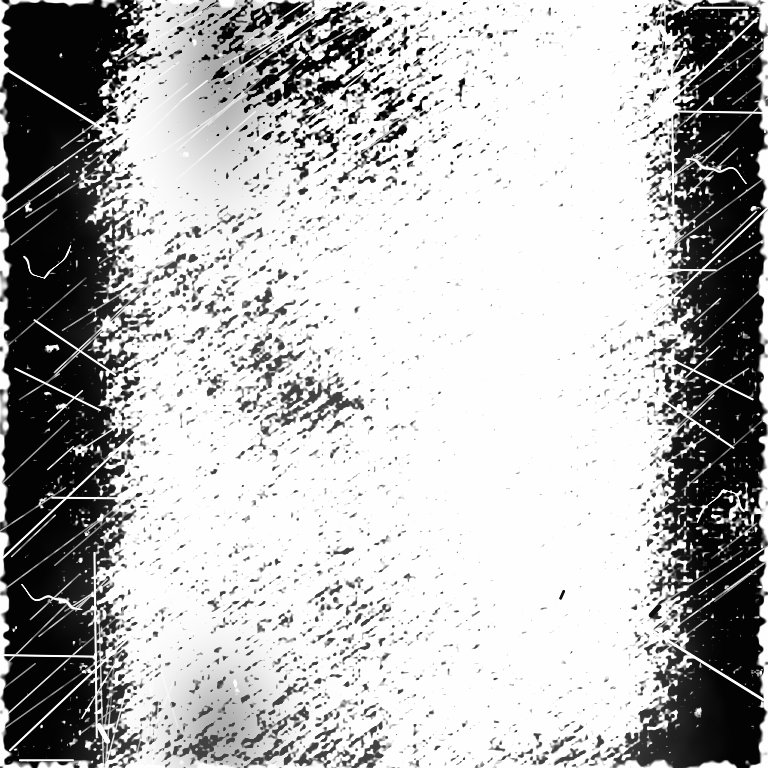
A WebGL 1 fragment shader for this texture:

```glsl
precision highp float;
uniform vec2 u_resolution;

#define SIDE_START 0.06
#define SIDE_END 0.225
#define GRAIN_CONTRAST 2.0
#define GRAIN_SOFTNESS 0.17
#define FINE_FREQ 250.0
#define STREAK_ANGLE 0.6
#define HAIR_WIDTH 0.0007
#define SIDE_SCRATCHES 38.0
#define TOP_SCRATCHES 34.0
#define STEEP_SCRATCHES 13.0

float hash(vec2 p) {
  vec3 h = fract(vec3(p.xyx) * 0.1031);
  h += dot(h, h.yzx + 33.33);
  return fract((h.x + h.y) * h.z);
}

float noise(vec2 p) {
  vec2 i = floor(p), f = fract(p);
  f = f * f * (3.0 - 2.0 * f);
  vec2 e = vec2(1.0, 0.0);
  return mix(mix(hash(i), hash(i + e), f.x),
             mix(hash(i + e.yx), hash(i + e.xx), f.x), f.y);
}

float fbm(vec2 p) {
  float sum = 0.0, amp = 0.5;
  for (int i = 0; i < 4; i++) {
    sum += amp * noise(p);
    p = p * 2.1 + 17.3;
    amp *= 0.5;
  }
  return sum / 0.9375;
}

float blob(vec2 p, vec2 center, vec2 radius) {
  vec2 d = (p - center) / radius;
  return exp(-dot(d, d));
}

float scratch(vec2 p, vec2 a, vec2 b, float width) {
  vec2 pa = p - a, ba = b - a;
  float t = clamp(dot(pa, ba) / dot(ba, ba), 0.0, 1.0);
  float aa = 0.8 / u_resolution.y;
  return 1.0 - smoothstep(width - aa * 0.4, width + aa, length(pa - ba * t));
}

// Random scratches inside a box, around a common angle
float scatter(vec2 p, vec2 corner, vec2 size, float angle, float spread, float count, float seed) {
  float cover = 0.0;
  for (int i = 0; i < 40; i++) {
    float k = float(i);
    if (k >= count) break;
    vec2 c = corner + size * vec2(hash(vec2(k, seed)), hash(vec2(k, seed + 7.0)));
    float turn = angle + spread * (hash(vec2(k, seed + 13.0)) - 0.5);
    float len = mix(0.02, 0.1, hash(vec2(k, seed + 21.0)));
    vec2 arm = len * vec2(cos(turn), sin(turn));
    float strength = mix(0.5, 1.0, hash(vec2(k, seed + 31.0)));
    cover = max(cover, strength * scratch(p, c - arm, c + arm, HAIR_WIDTH));
  }
  return cover;
}

// Long marks on one side; the other side is its half turn
float longMarks(vec2 q) {
  float w = HAIR_WIDTH * 1.5;
  float m = scratch(q, vec2(0.0, 0.915), vec2(0.15, 0.822), w * 1.4);
  m = max(m, scratch(q, vec2(0.045, 0.583), vec2(0.15, 0.512), w));
  m = max(m, scratch(q, vec2(0.02, 0.52), vec2(0.13, 0.466), w));
  m = max(m, scratch(q, vec2(0.0, 0.147), vec2(0.125, 0.145), w));
  m = max(m, scratch(q, vec2(0.013, 0.023), vec2(0.2, 0.2), w));
  m = max(m, scratch(q, vec2(0.123, 0.28), vec2(0.126, 0.04), w));
  m = max(m, scratch(q, vec2(0.068, 0.352), vec2(0.17, 0.351), w));
  m = max(m, scratch(q, vec2(0.026, 0.01), vec2(0.095, 0.01), w));
  m = max(m, scratch(q, vec2(0.0, 0.27), vec2(0.18, 0.44), w));
  m = max(m, scratch(q, vec2(0.129, 0.055), vec2(0.14, 0.035), w * 3.0));
  vec2 bent = q + 0.03 * (vec2(noise(q * 45.0), noise(q * 45.0 + 9.0)) - 0.5);
  m = max(m, scratch(bent, vec2(0.02, 0.67), vec2(0.065, 0.64), w));
  m = max(m, scratch(bent, vec2(0.065, 0.64), vec2(0.088, 0.685), w));
  return max(m, scratch(bent, vec2(0.02, 0.25), vec2(0.1, 0.2), w));
}

void main() {
  vec2 p = gl_FragCoord.xy / u_resolution;
  vec2 q = p.x < 0.5 ? p : 1.0 - p;
  float cloud = fbm(p * 9.0) - 0.5;

  // Grain: diagonal streaks, woven fibres and fine specks
  float c = cos(STREAK_ANGLE), s = sin(STREAK_ANGLE);
  vec2 along = vec2(c * p.x + s * p.y, c * p.y - s * p.x);
  float streak = noise(along * vec2(60.0, FINE_FREQ));
  float weave = 0.5 * (noise(p * vec2(28.0, FINE_FREQ)) + noise(p * vec2(FINE_FREQ, 24.0) + 40.0));
  float fine = noise(p * FINE_FREQ + 80.0);
  float side = 1.0 - smoothstep(SIDE_START, SIDE_END, q.x + 0.12 * cloud);
  float grain = 0.38 * fine + 0.62 * mix(streak, weave, 0.3 + 0.4 * side);
  grain = (grain - 0.5) * GRAIN_CONTRAST + 0.5;

  // Ink density: dark sides, top and bottom wear, faint central patches
  float density = mix(-0.03, -0.24, smoothstep(0.38, 0.62, p.x + 0.15 * (p.y - 0.5)));
  density += 1.18 * side;
  density += 0.5 * blob(q, vec2(0.05, 1.0), vec2(0.18, 0.12));
  density += 0.62 * blob(p, vec2(0.44, 0.97), vec2(0.2, 0.13));
  density += 0.36 * blob(p, vec2(0.5, 0.81), vec2(0.16, 0.1));
  density += 0.55 * blob(p, vec2(0.36, 0.0), vec2(0.18, 0.09));
  density += 0.5 * blob(p, vec2(0.75, 0.0), vec2(0.16, 0.05));
  density += 0.38 * blob(p, vec2(0.41, 0.48), vec2(0.09, 0.08));
  density += 0.33 * blob(p, vec2(0.31, 0.56), vec2(0.11, 0.08));
  density += 0.25 * blob(p, vec2(0.23, 0.67), vec2(0.08, 0.07));
  density += 0.25 * blob(p, vec2(0.46, 0.19), vec2(0.16, 0.08));
  density += 0.22 * blob(p, vec2(0.78, 0.52), vec2(0.06, 0.06));
  density -= 0.4 * blob(p, vec2(0.23, 0.86), vec2(0.06, 0.12));
  density += 0.7 * cloud * (0.4 + side);
  float ink = smoothstep(-GRAIN_SOFTNESS, GRAIN_SOFTNESS, density - grain);
  ink *= mix(0.75, 1.0, max(side, smoothstep(0.7, 0.85, p.y)));

  // Smooth grey haze
  float haze = 0.34 * blob(p, vec2(0.29, 0.91), vec2(0.065, 0.13));
  haze += 0.32 * blob(p, vec2(0.29, 0.05), vec2(0.065, 0.08));
  ink = max(ink, haze);

  // Scratches, chips and ragged rim
  float wear = scatter(q, vec2(0.0, 0.05), vec2(0.2, 0.85), 0.68, 0.25, SIDE_SCRATCHES, 3.0);
  wear = max(wear, scatter(q, vec2(0.13, 0.0), vec2(0.08, 0.14), 1.4, 1.0, STEEP_SCRATCHES, 51.0));
  wear = max(wear, scatter(p, vec2(0.24, 0.8), vec2(0.4, 0.2), STREAK_ANGLE, 0.25, TOP_SCRATCHES, 97.0));
  wear *= 0.6 + 0.4 * smoothstep(0.2, 0.5, noise(p * 90.0));
  wear = max(wear, longMarks(q));
  wear = max(wear, smoothstep(0.78, 0.86, fbm(p * 55.0 + 5.0)));
  float rim = min(q.x, min(p.y, 1.0 - p.y) + 0.004);
  wear = max(wear, 1.0 - smoothstep(0.0, 0.006, rim - 0.016 * noise(p * 110.0) + 0.004));
  ink *= 1.0 - wear;

  // Small dark flecks
  float fleck = scratch(p, vec2(0.73, 0.221), vec2(0.734, 0.23), 0.0015);
  fleck = max(fleck, scratch(q, vec2(0.142, 0.79), vec2(0.152, 0.801), 0.003));
  ink = max(ink, 0.95 * fleck);

  gl_FragColor = vec4(vec3(mix(0.995, 0.01, ink)), 1.0);
}
```
